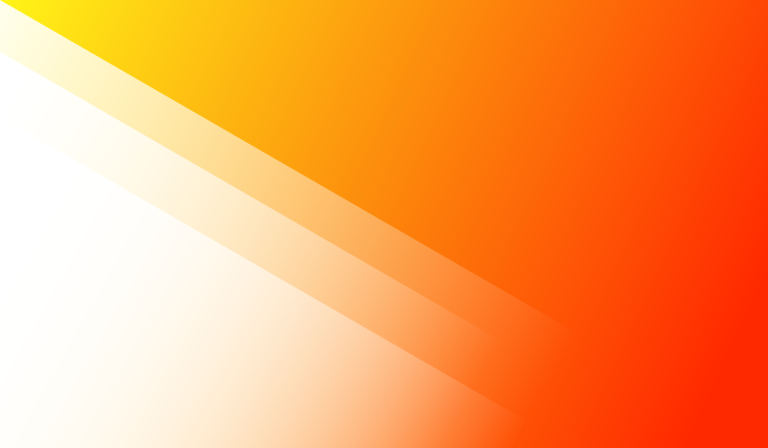
A Shadertoy shader for this background:

```glsl
// A warm diagonal gradient from yellow to red, crossed by three slanted sheets
// of white light. Each sheet is a half plane with a smoothed edge, and its
// opacity falls off linearly along the slant.

const vec3 YELLOW = vec3(1.0, 0.96, 0.09);
const vec3 ORANGE = vec3(0.99, 0.56, 0.05);
const vec3 RED    = vec3(1.0, 0.16, 0.0);
const vec3 WHITE  = vec3(1.0);

const float WARM_ANGLE  = 0.436;
const float WARM_LENGTH = 1.81;
const float SLANT_ANGLE = 0.5236;

// Per sheet: edge offset, opacity at the start, distance where it vanishes
const vec3 SHEETS[3] = vec3[3](
    vec3(0.000, 0.92, 1.49),
    vec3(0.100, 1.10, 1.35),
    vec3(0.226, 1.25, 1.49)
);

vec2 direction(float angle) {
    return vec2(cos(angle), sin(angle));
}

vec3 warmGradient(float t) {
    vec3 firstHalf = mix(YELLOW, ORANGE, clamp(2.0 * t, 0.0, 1.0));
    return mix(firstHalf, RED, clamp(2.0 * t - 1.0, 0.0, 1.0));
}

// Opacity of one sheet, given position along and across the slant
float sheetOpacity(vec2 slanted, vec3 sheet, float blur) {
    float cover = smoothstep(-blur, blur, slanted.y - sheet.x);
    float fade = clamp(sheet.y * (1.0 - slanted.x / sheet.z), 0.0, 1.0);
    return cover * fade;
}

void mainImage(out vec4 fragColor, in vec2 fragCoord) {
    // Units of canvas height, measured right and down from the top left corner
    vec2 p = vec2(fragCoord.x, iResolution.y - fragCoord.y) / iResolution.y;
    float blur = 0.75 / iResolution.y;

    // Background
    vec3 color = warmGradient(dot(p, direction(WARM_ANGLE)) / WARM_LENGTH);

    // Light sheets, layered from the upper edge downwards
    vec2 along = direction(SLANT_ANGLE);
    vec2 across = vec2(-along.y, along.x);
    vec2 slanted = vec2(dot(p, along), dot(p, across));
    for (int i = 0; i < 3; i++) {
        color = mix(color, WHITE, sheetOpacity(slanted, SHEETS[i], blur));
    }

    fragColor = vec4(color, 1.0);
}
```
